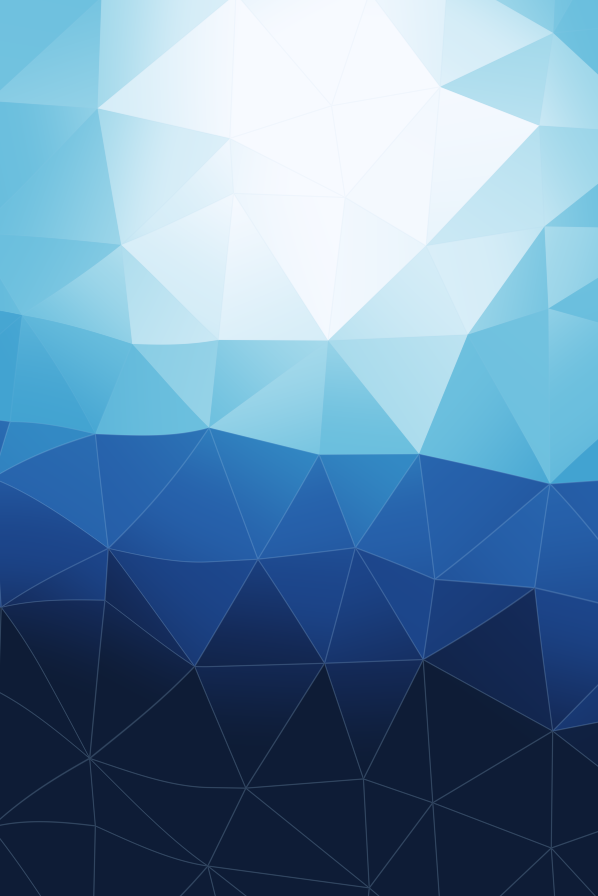
A WebGL 1 fragment shader for this background:

```glsl
precision highp float;
// Low-poly backdrop: a white glow in cyan facets above deep blue and navy facets with hairlines.
uniform vec2 u_resolution;

const vec2 GRID = vec2(5.3333, 8.0);     // mesh cells across and down
const float SHORE_ROW = 4.0;             // mesh row where sky turns to deep blue
const vec2 GLOW_CENTER = vec2(0.55, 0.15);
const float JITTER = 0.34;               // below 0.353 no triangle can flip

float hash(vec2 p) {
  return fract(sin(dot(p, vec2(127.1, 311.7))) * 43758.5453);
}

// Grid corner displaced inside a small disc
vec2 meshPoint(vec2 id) {
  float angle = 6.2832 * hash(id + 3.7);
  float reach = JITTER * sqrt(hash(id + 19.3));
  return id + reach * vec2(cos(angle), sin(angle));
}

// Signed distance to a line, positive on its left
float lineSide(vec2 p, vec2 a, vec2 b) {
  vec2 e = normalize(b - a);
  return e.x * (p.y - a.y) - e.y * (p.x - a.x);
}

float triangleDepth(vec2 p, vec2 a, vec2 b, vec2 c) {
  return min(lineSide(p, a, b), min(lineSide(p, b, c), lineSide(p, c, a)));
}

// Bends the rows: raised at the left shore, tilted down to the right in the deep
vec2 bendRows(vec2 p) {
  float lift = 0.05 * (1.0 - smoothstep(0.0, 0.35, p.x)) * smoothstep(0.2, 0.5, p.y);
  float tilt = 0.08 * (p.x - 0.5) * smoothstep(0.5, 0.75, p.y);
  return vec2(p.x, p.y + lift - tilt);
}

// White glow fading outward to cyan
vec3 skyColor(vec2 p, float tone) {
  float d = length((p - GLOW_CENTER) * vec2(1.0, 1.5)) + 0.13 * tone;
  vec3 col = mix(vec3(0.97, 0.98, 1.0), vec3(0.84, 0.93, 0.97), smoothstep(0.12, 0.3, d));
  col = mix(col, vec3(0.64, 0.85, 0.92), smoothstep(0.29, 0.41, d));
  col = mix(col, vec3(0.42, 0.75, 0.87), smoothstep(0.38, 0.56, d));
  return mix(col, vec3(0.26, 0.64, 0.82), smoothstep(0.55, 0.75, d));
}

// Mid blue sinking to navy
vec3 deepColor(vec2 p, float tone) {
  float h = p.y + 0.06 * tone;
  vec3 col = mix(vec3(0.20, 0.54, 0.77), vec3(0.15, 0.38, 0.67), smoothstep(0.5, 0.58, h));
  col = mix(col, vec3(0.11, 0.27, 0.54), smoothstep(0.57, 0.66, h));
  col = mix(col, vec3(0.08, 0.17, 0.36), smoothstep(0.65, 0.74, h));
  return mix(col, vec3(0.055, 0.11, 0.21), smoothstep(0.71, 0.8, h));
}

// One facet: its own tone, a soft gradient and a pale rim; alpha is coverage
vec4 facet(vec2 q, vec2 a, vec2 b, vec2 c, float deep, float pixel) {
  float depth = triangleDepth(q, a, b, c);
  float cover = smoothstep(-0.6 * pixel, 0.6 * pixel, depth);
  vec2 center = (a + b + c) / 3.0;
  float seed = hash(floor(center * 37.0));
  float angle = 6.2832 * hash(vec2(seed, 5.1));
  float slope = dot(q - center, vec2(cos(angle), sin(angle)));
  float tone = seed - 0.5 + 0.5 * slope;
  vec2 place = mix(center, q, 0.35) / GRID;
  vec3 col = mix(skyColor(place, tone), deepColor(place, tone), deep);
  float rim = 1.0 - smoothstep(0.0, max(0.008, 1.2 * pixel), abs(depth));
  col = mix(col, vec3(0.62, 0.78, 0.9), rim * mix(0.08, 0.24, deep));
  return vec4(col, 1.0) * cover;
}

// Both facets of a cell, split along the shorter diagonal
vec4 cellFacets(vec2 q, vec2 id, float pixel) {
  vec2 a = meshPoint(id);
  vec2 b = meshPoint(id + vec2(1.0, 0.0));
  vec2 c = meshPoint(id + vec2(1.0, 1.0));
  vec2 d = meshPoint(id + vec2(0.0, 1.0));
  float deep = step(SHORE_ROW, id.y + 0.5);
  if (distance(a, c) < distance(b, d)) {
    return facet(q, a, b, c, deep, pixel) + facet(q, a, c, d, deep, pixel);
  }
  return facet(q, a, b, d, deep, pixel) + facet(q, b, c, d, deep, pixel);
}

void main() {
  vec2 uv = gl_FragCoord.xy / u_resolution;
  vec2 q = bendRows(vec2(uv.x, 1.0 - uv.y)) * GRID;
  float pixel = GRID.x / u_resolution.x;

  // Gather the displaced facets around this point
  vec4 sum = vec4(0.0);
  for (int j = -1; j <= 1; j++) {
    for (int i = -1; i <= 1; i++) {
      sum += cellFacets(q, floor(q) + vec2(float(i), float(j)), pixel);
    }
  }
  gl_FragColor = vec4(sum.rgb / max(sum.a, 0.001), 1.0);
}
```
